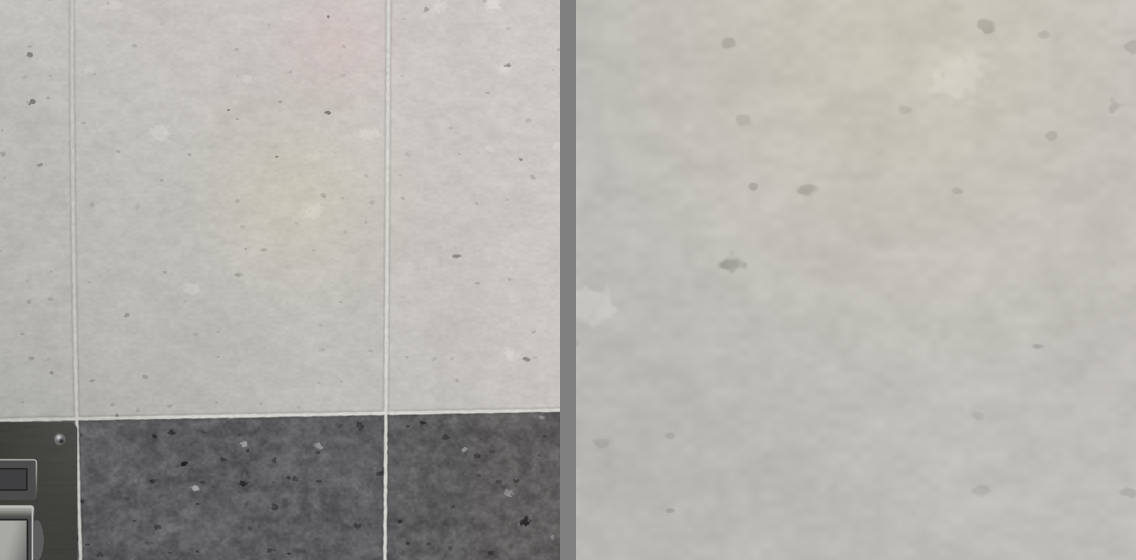
Left, the full canvas; right, a detail of the centre.
This texture is drawn by a WebGL 1 fragment shader. Its source:

```glsl
precision highp float;
// Stone wall tiles, pale above dark, with thin pale joints and a metal fitting at lower left.
uniform vec2 u_resolution;

const vec3 PALE_SHADE = vec3(0.675, 0.675, 0.652);
const vec3 PALE_LIT   = vec3(0.795, 0.780, 0.762);
const vec3 DARK_STONE = vec3(0.365, 0.365, 0.375);
const vec3 GROUT      = vec3(0.830, 0.825, 0.805);
const vec3 METAL_DARK = vec3(0.245, 0.245, 0.232);
const vec3 METAL_PALE = vec3(0.660, 0.660, 0.635);

float hash(vec2 p) {
  vec3 q = fract(vec3(p.xyx) * 0.1031);
  q += dot(q, q.yzx + 33.33);
  return fract((q.x + q.y) * q.z);
}

float noise(vec2 p) {
  vec2 i = floor(p), f = fract(p);
  f = f * f * (3.0 - 2.0 * f);
  return mix(mix(hash(i), hash(i + vec2(1.0, 0.0)), f.x),
             mix(hash(i + vec2(0.0, 1.0)), hash(i + 1.0), f.x), f.y);
}

// Layered noise centred on zero
float grain(vec2 p) {
  float sum = 0.0, amp = 0.5;
  for (int i = 0; i < 4; i++) {
    sum += amp * (noise(p) - 0.5);
    p = mat2(1.6, 1.2, -1.2, 1.6) * p + 7.3;
    amp *= 0.55;
  }
  return sum;
}

// Ragged spots, at most one per cell; radius is in canvas units
float flecks(vec2 p, float cells, float density, float radius, float seed) {
  vec2 q = p * cells, id = floor(q) + seed;
  vec2 centre = 0.25 + 0.5 * vec2(hash(id + 3.1), hash(id + 8.7));
  vec2 d = (fract(q) - centre) / cells;
  d.y *= 1.0 + 0.8 * hash(id + 5.3);
  float size = radius * mix(0.45, 1.0, hash(id + 1.9));
  float dist = length(d) + size * 0.9 * (noise(p * 230.0 + seed) - 0.5);
  float strength = step(hash(id), density) * mix(0.4, 1.0, hash(id + 6.4));
  return strength * (1.0 - smoothstep(size * 0.5, size * 1.1, dist));
}

float boxDistance(vec2 p, vec2 low, vec2 high, float corner) {
  vec2 d = abs(p - 0.5 * (low + high)) - 0.5 * (high - low) + corner;
  return length(max(d, 0.0)) + min(max(d.x, d.y), 0.0) - corner;
}

float fill(float d, float px) { return 1.0 - smoothstep(-px, px, d); }

float stroke(float d, float halfWidth, float px) { return fill(abs(d) - halfWidth, px); }

float glow(vec2 p, vec2 centre, float radius) {
  vec2 d = (p - centre) / radius;
  return exp(-dot(d, d));
}

vec3 paleStone(vec2 p, vec2 s) {
  float light = smoothstep(0.15, 1.25, 0.65 * p.x + 0.65 * p.y);
  vec3 c = mix(PALE_SHADE, PALE_LIT, sqrt(light));
  c += vec3(0.025, -0.012, -0.002) * glow(p, vec2(0.60, 0.92), 0.10);
  c += vec3(0.012, 0.010, -0.020) * glow(p, vec2(0.53, 0.65), 0.12);
  c += 0.035 * grain(s * 9.0) + 0.055 * grain(s * vec2(45.0, 75.0));
  c += 0.025 * (noise(s * vec2(150.0, 210.0)) - 0.5);
  c += 0.05 * flecks(s, 8.0, 0.25, 0.020, 11.0);
  c -= 0.10 * flecks(s, 22.0, 0.30, 0.006, 23.0);
  c -= 0.27 * flecks(s, 11.0, 0.22, 0.008, 37.0);
  return c;
}

vec3 darkStone(vec2 p, vec2 s) {
  vec3 c = DARK_STONE + vec3(0.008, 0.002, -0.010) * smoothstep(0.6, 0.9, p.x);
  c += 0.07 * grain(s * 14.0) + 0.17 * grain(s * vec2(55.0, 70.0));
  c += 0.05 * (noise(s * 190.0) - 0.5);
  c += 0.24 * flecks(s, 13.0, 0.28, 0.011, 41.0);
  c -= 0.14 * flecks(s, 24.0, 0.35, 0.008, 53.0);
  c -= 0.24 * flecks(s, 10.0, 0.32, 0.012, 67.0);
  return c;
}

vec3 fitting(vec2 p, float px) {
  vec3 c = METAL_DARK + 0.05 * smoothstep(0.0, 0.25, p.y) * p.x / 0.14;
  c += 0.015 * (noise(p * vec2(20.0, 260.0)) - 0.5);
  // Screw
  vec2 screw = vec2(0.107, 0.215);
  c = mix(c, vec3(0.42), fill(length(p - screw) - 0.010, px));
  c = mix(c, vec3(0.80), glow(p, screw + vec2(-0.002, 0.004), 0.0045));
  c = mix(c, vec3(0.16), glow(p, screw + vec2(0.003, -0.003), 0.004));
  // Recessed window
  float frame = boxDistance(p, vec2(-0.1, 0.108), vec2(0.065, 0.179), 0.005);
  c = mix(c, vec3(0.30), fill(frame, px));
  c = mix(c, METAL_PALE, stroke(frame, 0.0014, px) * smoothstep(0.10, 0.18, p.y));
  float slot = boxDistance(p, vec2(-0.1, 0.125), vec2(0.048, 0.163), 0.001);
  c = mix(c, vec3(0.25, 0.25, 0.26), fill(slot, px));
  c = mix(c, vec3(0.13), stroke(slot, 0.0013, px));
  // Lever and its pivot
  c = mix(c, vec3(0.36), fill(length((p - vec2(0.066, 0.035)) * vec2(3.0, 1.0)) - 0.036, px));
  float lever = boxDistance(p, vec2(-0.1, -0.1), vec2(0.061, 0.098), 0.006);
  c = mix(c, mix(vec3(0.30), METAL_PALE, smoothstep(0.074, 0.095, p.y)), fill(lever, px));
  c = mix(c, vec3(0.74), stroke(lever + 0.003, 0.0015, px));
  float plate = boxDistance(p, vec2(-0.1, -0.1), vec2(0.049, 0.072), 0.002);
  c = mix(c, mix(vec3(0.42), METAL_PALE, smoothstep(0.06, 0.0, p.x - 0.3 * p.y)), fill(plate, px));
  return mix(c, vec3(0.14), stroke(plate, 0.0015, px));
}

void main() {
  vec2 p = gl_FragCoord.xy / u_resolution;
  float px = 0.8 / min(u_resolution.x, u_resolution.y);
  // Slightly bowed tile grid
  float left = 0.1285 + 0.0155 * (1.0 - p.y) * (1.0 - p.y);
  float pitch = mix(0.6875, 0.694, p.y) - left;
  float column = (p.x - left) / pitch;
  float rise = p.y - (0.2495 + 0.018 * p.x);
  float across = (fract(column + 0.5) - 0.5) * pitch;
  vec2 s = p + vec2(floor(column) * 17.3 + 40.0, step(0.0, rise) * 29.7 + 20.0);
  vec3 c = mix(darkStone(p, s), paleStone(p, s), step(0.0, rise));
  // Joints, duller toward the left
  float joint = min(abs(across), abs(rise)) + 0.0012 * (noise(p * 130.0) - 0.5);
  c *= 1.0 - 0.10 * (1.0 - smoothstep(0.003, 0.009, joint));
  vec3 grout = GROUT - 0.07 * smoothstep(0.45, 0.05, p.x) + 0.05 * (noise(p * 160.0) - 0.5);
  c = mix(c, grout, fill(joint - 0.0030, px + 0.0006));
  float plate = boxDistance(p, vec2(-0.1), vec2(0.138, 0.246), 0.014);
  c = mix(c, fitting(p, px), fill(plate, px));
  gl_FragColor = vec4(clamp(c, 0.0, 1.0), 1.0);
}
```
